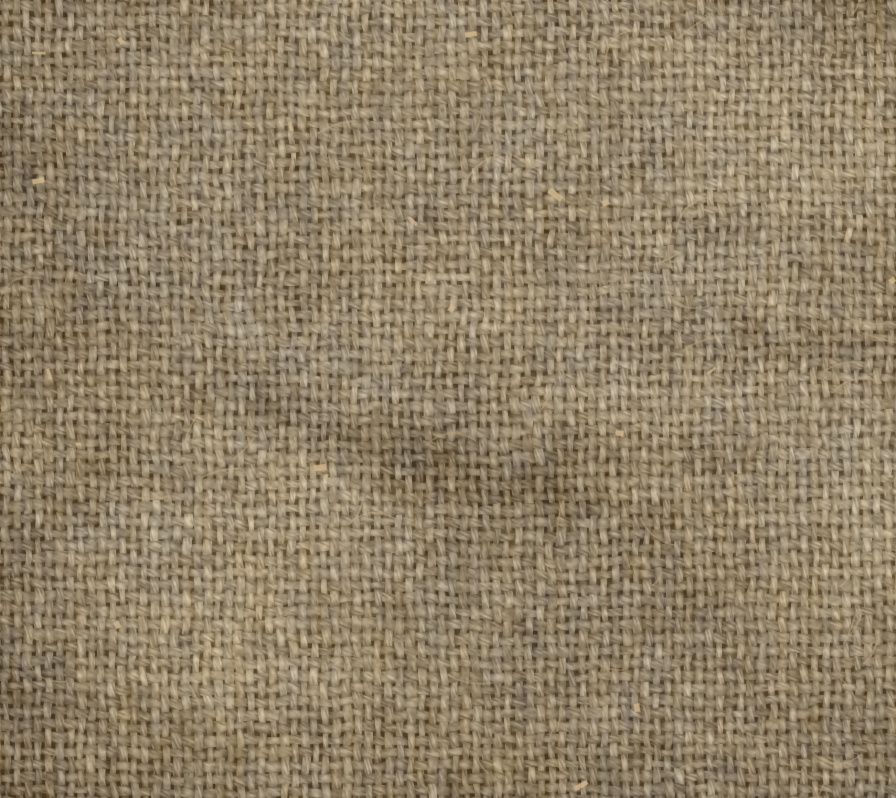
A WebGL 2 fragment shader for this texture:

```glsl
#version 300 es
precision highp float;
// Coarse plain-weave burlap: about 84 yarns across and 62 down, crossing in a
// checkerboard of over and under, with uneven yarn widths, twisted fibres,
// dark gaps, soft creases, stray hairs and flecks of straw.

uniform vec2 u_resolution;
out vec4 fragColor;

const float PI = 3.14159;
const vec2 YARNS_PER_HEIGHT = vec2(74.8, 62.0);
const vec3 GAP_BROWN = vec3(0.275, 0.213, 0.13);
const vec3 PALE_JUTE = vec3(0.78, 0.722, 0.61);
const vec3 HAIR_COLOR = vec3(0.74, 0.65, 0.50);
const vec3 STRAW_COLOR = vec3(0.82, 0.72, 0.55);

float hash(vec2 p) {
  return fract(sin(dot(p, vec2(127.1, 311.7))) * 43758.5453);
}

float noise(vec2 p) {
  vec2 i = floor(p), f = fract(p);
  f = f * f * (3.0 - 2.0 * f);
  return mix(mix(hash(i), hash(i + vec2(1, 0)), f.x),
             mix(hash(i + vec2(0, 1)), hash(i + vec2(1, 1)), f.x), f.y);
}

float fbm(vec2 p) {
  float sum = 0.0, amp = 0.5;
  for (int i = 0; i < 4; i++) {
    sum += amp * noise(p);
    p = p * 2.03 + 17.0;
    amp *= 0.5;
  }
  return sum;
}

// One yarn: x = coverage, y = tone. "across" is measured from its centre line.
vec2 yarn(float across, float along, float id, float lift, float soft) {
  float halfWidth = mix(0.26, 0.48, noise(vec2(id * 7.3, along * 0.4)));
  float wobble = 0.2 * (noise(vec2(along * 0.7, id * 5.1)) - 0.5);
  float r = (across - wobble) / halfWidth;
  float cover = 1.0 - smoothstep(1.0 - soft, 1.0 + soft, abs(r));
  float roundness = 1.0 - min(r * r, 1.0);
  float fibre = noise(vec2(across * 6.0 + along * 2.0, along * 1.5) + id * 13.7);
  float slub = noise(vec2(along * 0.6, id * 3.7));
  float tone = 0.36 + 0.20 * roundness + 0.16 * lift;
  tone += 0.36 * (fibre - 0.5) + 0.22 * (slub - 0.5);
  return vec2(cover, tone);
}

// Coverage of a bent strand with half length and half width in "size".
float strand(vec2 p, vec2 centre, float angle, vec2 size, float bend, float px) {
  vec2 d = p - centre;
  float c = cos(angle), s = sin(angle);
  d = vec2(c * d.x + s * d.y, c * d.y - s * d.x);
  d.y += bend * d.x * d.x;
  vec2 e = abs(d) - size;
  return 1.0 - smoothstep(-px, px, max(e.x, e.y));
}

// Broad light and shade of the cloth, including one slanting crease.
float clothShade(vec2 p) {
  float shade = 0.34 * (fbm(p * 3.5 + 4.0) - 0.47);
  shade += 0.18 * (fbm(p * vec2(5.0, 14.0) + 31.0) - 0.47);
  float crease = p.y - (0.60 - 0.33 * p.x) - 0.03 * (noise(p * 6.0) - 0.5);
  float span = smoothstep(0.1, 0.35, p.x) * (1.0 - smoothstep(0.65, 0.95, p.x));
  shade -= 0.14 * span * exp(-crease * crease * 500.0);
  shade += 0.05 * span * exp(-pow(crease + 0.08, 2.0) * 400.0);
  return shade - 0.10 * smoothstep(0.45, 0.8, length(p - vec2(0.56, 0.52)));
}

void main() {
  vec2 p = gl_FragCoord.xy / u_resolution.y;
  float aspect = u_resolution.x / u_resolution.y;
  float px = 1.0 / u_resolution.y;

  // Weave grid, gently pulled out of true
  vec2 drift = vec2(fbm(p * 4.0), fbm(p * 4.0 + 50.0)) - 0.47;
  vec2 jitter = vec2(noise(p * 36.0), noise(p * 36.0 + 80.0)) - 0.5;
  vec2 q = p * YARNS_PER_HEIGHT + 1.0 * drift + 0.3 * jitter;
  vec2 cell = floor(q), f = fract(q) - 0.5;
  float parity = 1.0 - 2.0 * mod(cell.x + cell.y, 2.0);
  vec2 soft = max(vec2(0.2), 1.8 * px * YARNS_PER_HEIGHT);

  // Upright and level yarns change places in every other cell
  vec2 upright = yarn(f.x, q.y, cell.x, parity * cos(PI * f.y), soft.x);
  vec2 level = yarn(f.y, q.x, cell.y + 211.0, -parity * cos(PI * f.x), soft.y);
  upright.y += 0.06;
  vec2 over = parity > 0.0 ? upright : level;
  vec2 under = parity > 0.0 ? level : upright;
  float tone = 0.02 + 0.22 * noise(q * 0.8);
  tone = mix(tone, under.y, under.x);
  tone = mix(tone, over.y, over.x);

  // Fuzz, cloth shading and drift between grey and golden jute
  float shade = clothShade(p);
  float fuzz = noise(p * 260.0) + noise(p * vec2(130.0, 190.0) + 7.0) - 1.0;
  tone += shade + 0.16 * fuzz + 0.035;
  vec3 color = mix(GAP_BROWN, PALE_JUTE, clamp(tone, 0.0, 1.15));
  float hue = noise(q * vec2(0.9, 0.5) + 9.0) + fbm(p * 6.0 + 70.0) - 0.97;
  color += hue * vec3(0.022, 0.002, -0.035);

  // Stray hairs and straw flecks
  for (int i = 0; i < 64; i++) {
    float k = float(i);
    vec2 centre = vec2(hash(vec2(k, 1.3)) * aspect, hash(vec2(k, 2.7)));
    float angle = PI * hash(vec2(k, 4.1));
    float pick = hash(vec2(k, 5.9));
    vec2 hairSize = vec2(mix(0.010, 0.034, pick), 0.0011);
    float hair = strand(p, centre, angle, hairSize, 36.0 * (pick - 0.5), px);
    color = mix(color, HAIR_COLOR + 0.4 * shade, 0.55 * hair);
    vec2 strawSize = vec2(mix(0.003, 0.010, pick * pick), mix(0.0014, 0.004, fract(pick * 7.0)));
    float straw = strand(p, centre.yx * vec2(aspect, 1.0 / aspect), angle, strawSize, 0.0, px);
    color = mix(color, STRAW_COLOR, 0.8 * straw * step(0.7, hash(vec2(k, 8.3))));
  }
  fragColor = vec4(clamp(color, 0.0, 1.0), 1.0);
}
```
